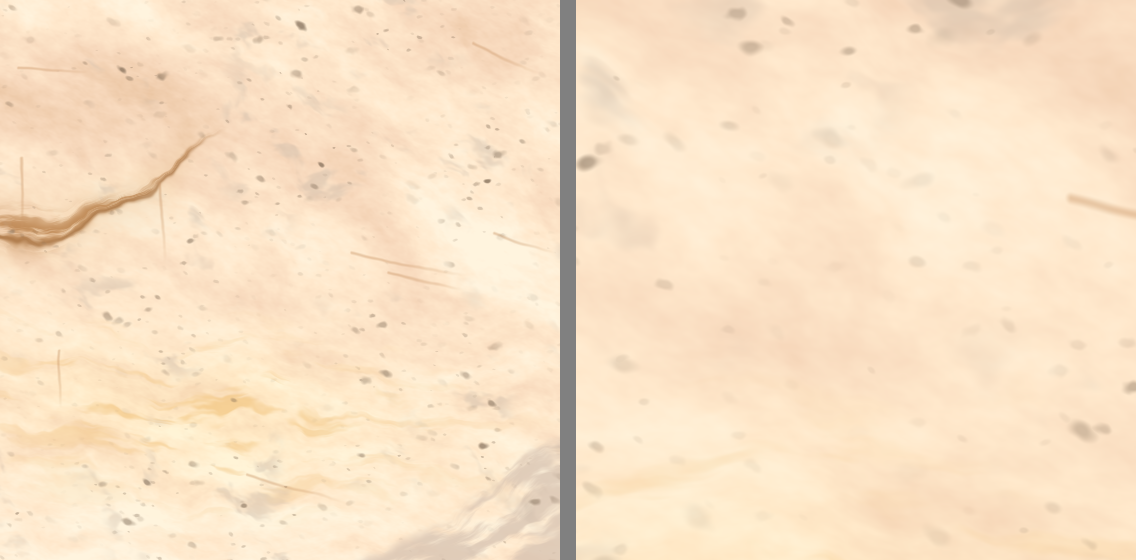
Left, the full canvas; right, a detail of the centre.
Write a Shadertoy shader that draws this texture.

```glsl
vec2 hash2(vec2 cell) {
    uvec2 n = uvec2(ivec2(cell)) * uvec2(1597334673u, 3812015801u);
    uint h = (n.x ^ n.y) * 1597334673u;
    h = (h ^ (h >> 15)) * 2246822519u;
    uint k = (h ^ (h >> 13)) * 3266489917u;
    return vec2(h >> 8, k >> 8) / 16777216.0;
}

float cornerGradient(vec2 cell, vec2 offset) {
    float angle = 6.2832 * hash2(cell).x;
    return dot(vec2(cos(angle), sin(angle)), offset);
}

float gradientNoise(vec2 p) {
    vec2 i = floor(p), f = p - i, e = vec2(1, 0);
    vec2 u = f * f * f * (f * (f * 6.0 - 15.0) + 10.0);
    float low = mix(cornerGradient(i, f), cornerGradient(i + e, f - e), u.x);
    float high = mix(cornerGradient(i + e.yx, f - e.yx), cornerGradient(i + 1.0, f - 1.0), u.x);
    return 1.4 * mix(low, high, u.y);
}

float fbm(vec2 p, int octaves, float gain) {
    float sum = 0.0, amplitude = 1.0;
    for (int i = 0; i < octaves; i++) {
        sum += amplitude * gradientNoise(p);
        p = mat2(1.92, 0.56, -0.56, 1.92) * p + 17.3;
        amplitude *= gain;
    }
    return sum;
}

vec2 turn(vec2 p, float angle) {
    float c = cos(angle), s = sin(angle);
    return vec2(c * p.x + s * p.y, c * p.y - s * p.x);
}

// Soft elongated patch, 1 at its centre.
float patchMask(vec2 p, vec2 centre, vec2 size, float angle) {
    vec2 d = turn(p - centre, angle) / size;
    return exp(-dot(d, d));
}

float segmentLine(vec2 p, vec2 a, vec2 b, float width) {
    vec2 ab = b - a;
    float t = clamp(dot(p - a, ab) / dot(ab, ab), 0.0, 1.0);
    return (1.0 - smoothstep(0.0, width, length(p - a - t * ab))) * (1.0 - t * t);
}

// Scattered mineral grains of irregular shape.
float specks(vec2 p, float density, float chance) {
    vec2 g = p * density, base = floor(g);
    float wobble = 0.35 * gradientNoise(g * 3.5), mask = 0.0;
    for (int k = 0; k < 9; k++) {
        vec2 cell = base + vec2(k % 3 - 1, k / 3 - 1);
        vec2 kind = hash2(cell + 71.0), shape = hash2(cell + 313.0);
        vec2 d = turn(g - cell - hash2(cell), shape.x - 0.7) * vec2(0.75, 1.3);
        float radius = mix(0.09, 0.25, shape.y);
        float spot = 1.0 - smoothstep(0.35, 1.25, length(d) / radius + wobble);
        mask = max(mask, spot * step(kind.x, chance) * mix(0.2, 0.9, kind.y * kind.y));
    }
    return mask;
}

vec3 stoneColour(float tone) {
    const vec3 umber = vec3(0.78, 0.57, 0.38), ochre = vec3(0.88, 0.71, 0.53);
    const vec3 tan_ = vec3(0.93, 0.79, 0.66), sand = vec3(0.97, 0.85, 0.74);
    const vec3 cream = vec3(1.0, 0.91, 0.80), ivory = vec3(1.0, 0.955, 0.87);
    float t = clamp(tone, 0.0, 1.0) * 5.0;
    vec3 c = mix(umber, ochre, clamp(t, 0.0, 1.0));
    c = mix(c, tan_, clamp(t - 1.0, 0.0, 1.0));
    c = mix(c, sand, clamp(t - 2.0, 0.0, 1.0));
    c = mix(c, cream, clamp(t - 3.0, 0.0, 1.0));
    return mix(c, ivory, clamp(t - 4.0, 0.0, 1.0));
}

void mainImage(out vec4 fragColor, in vec2 fragCoord) {
    vec2 p = fragCoord / iResolution.y;
    vec2 warp = vec2(fbm(p * 4.0 + 3.0, 5, 0.5), fbm(p * 4.0 + 41.0, 5, 0.5));
    vec2 q = p + 0.035 * warp;

    // Bedding: diagonal above, nearly level below.
    float diagonal = fbm(turn(q, -0.6) * vec2(3.5, 9.0) + 5.0, 6, 0.55);
    float level = fbm(turn(q, -0.12) * vec2(4.0, 13.0) + 29.0, 6, 0.55);
    float bedding = mix(level, diagonal, smoothstep(0.25, 0.6, q.y));
    float grain = fbm(turn(p, -0.3) * vec2(32.0, 55.0), 3, 0.6);
    float tone = 0.80 + 0.22 * bedding + 0.06 * grain;

    // Broad shaded and pale zones.
    tone -= 0.25 * patchMask(q, vec2(0.17, 0.80), vec2(0.26, 0.13), -0.25);
    tone -= 0.17 * patchMask(q, vec2(0.62, 0.66), vec2(0.42, 0.09), -0.62);
    tone -= 0.10 * patchMask(q, vec2(0.85, 0.95), vec2(0.25, 0.06), -0.2);
    tone += 0.22 * patchMask(q, vec2(0.84, 0.56), vec2(0.30, 0.07), -0.6);
    tone += 0.14 * patchMask(q, vec2(0.45, 0.08), vec2(0.55, 0.13), 0.1);
    vec3 colour = stoneColour(max(tone, 0.32));

    // Ochre stains along the lower beds.
    float stainNoise = fbm(turn(q, -0.1) * vec2(5.0, 24.0) + 83.0, 4, 0.5);
    float stainZone = patchMask(q, vec2(0.36, 0.26), vec2(0.40, 0.13), -0.1);
    float stain = smoothstep(0.12, 0.6, stainNoise) * stainZone;
    colour = mix(colour, vec3(0.95, 0.78, 0.55), 0.75 * stain);
    colour.b -= 0.035 * stainZone;

    // Grey wedge rising to the right.
    float wedgeEdge = 0.68 * (q.x - 0.7) + 0.02 - q.y;
    float wedgeNoise = fbm(turn(q, 0.55) * vec2(4.0, 18.0) + 11.0, 5, 0.55);
    float wedge = smoothstep(-0.015, 0.02, wedgeEdge) * smoothstep(-0.3, 0.4, wedgeNoise);
    colour = mix(colour, vec3(0.85, 0.77, 0.70), 0.8 * wedge);

    // Curved brown vein with fibres, thinning toward its tip.
    float veinHeight = q.y - (0.595 + 3.2 * q.x * q.x * q.x);
    float veinWidth = mix(0.032, 0.007, smoothstep(0.0, 0.36, q.x));
    float veinEnd = 1.0 - smoothstep(0.31, 0.40, q.x);
    float fibres = fbm(vec2(q.x * 8.0, veinHeight * 55.0), 4, 0.55);
    float body = exp(-pow(veinHeight / veinWidth, 2.0)) * smoothstep(-0.65, 0.45, fibres);
    float rim = exp(-pow((veinHeight + 0.75 * veinWidth) / 0.006, 2.0));
    float halo = exp(-pow(veinHeight / 0.065, 2.0));
    colour = mix(colour, vec3(0.90, 0.75, 0.58), 0.32 * halo * veinEnd);
    colour = mix(colour, vec3(0.73, 0.51, 0.30), 0.85 * body * veinEnd);
    colour = mix(colour, vec3(0.60, 0.38, 0.18), 0.6 * rim * veinEnd);

    // Fine rusty cracks.
    for (int i = 0; i < 9; i++) {
        vec2 start = hash2(vec2(i, 137)), pick = hash2(vec2(i, 219));
        float angle = i % 3 == 0 ? -1.55 : -0.55 * pick.x;
        vec2 finish = start + mix(0.10, 0.24, pick.y) * vec2(cos(angle), sin(angle));
        float crack = segmentLine(p + 0.008 * warp, start, finish, 0.0045);
        colour = mix(colour, vec3(0.80, 0.60, 0.42), 0.45 * crack);
    }

    // Clustered dark grains and faint grey clouds.
    float cluster = smoothstep(-0.25, 0.4, fbm(p * 5.0 + 57.0, 3, 0.5));
    float cloud = smoothstep(0.25, 0.8, fbm(turn(q, -0.4) * vec2(9.0, 16.0) + 97.0, 4, 0.55));
    colour = mix(colour, vec3(0.80, 0.73, 0.66), 0.45 * cloud * cluster);
    float grains = max(specks(p, 26.0, 0.30), 0.6 * specks(p + 7.0, 48.0, 0.22));
    colour = mix(colour, vec3(0.48, 0.40, 0.32), 0.85 * grains * mix(0.2, 1.0, cluster));

    fragColor = vec4(clamp(colour, 0.0, 1.0), 1.0);
}
```
